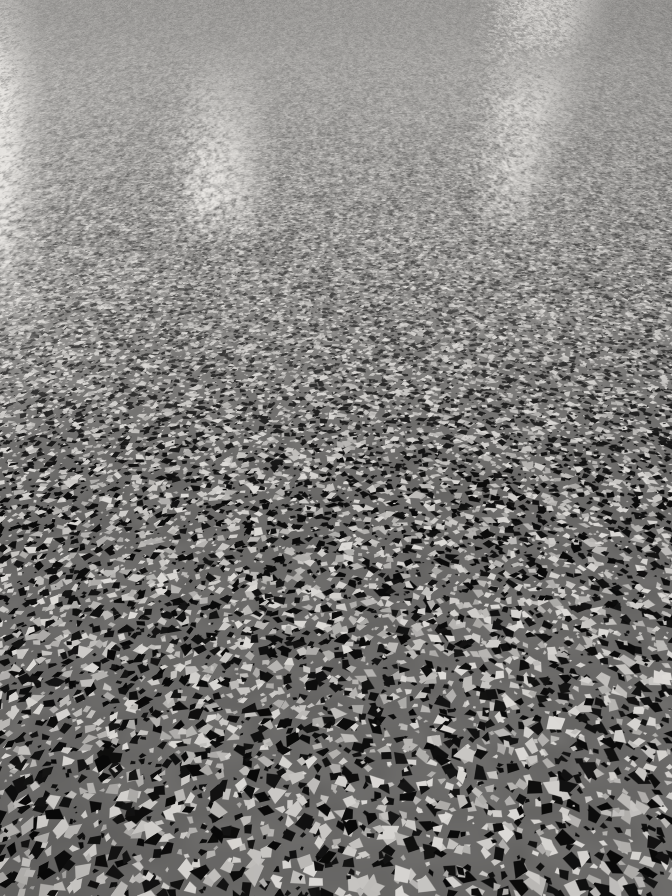
Reproduce this texture procedurally as a WebGL 2 fragment shader.

```glsl
#version 300 es
precision highp float;

uniform vec2 u_resolution;
out vec4 fragColor;

const float HORIZON = 1.12;
const float CELLS = 60.0;

vec4 hash4(vec2 p) {
  vec4 q = fract(p.xyxy * vec4(0.1031, 0.1030, 0.0973, 0.1099));
  q += dot(q, q.wzxy + 33.33);
  return fract((q.xxyz + q.yzzw) * q.zywx);
}

float noise(vec2 p) {
  vec2 i = floor(p), f = fract(p);
  f = f * f * (3.0 - 2.0 * f);
  float low = mix(hash4(i).x, hash4(i + vec2(1, 0)).x, f.x);
  float high = mix(hash4(i + vec2(0, 1)).x, hash4(i + vec2(1, 1)).x, f.x);
  return mix(low, high, f.y);
}

// Irregular shard: four half planes with uneven angles and offsets
float flakeDistance(vec2 q, float radius, vec4 seed) {
  float dist = -1.0;
  for (int i = 0; i < 4; i++) {
    float k = float(i);
    float jitter = fract(seed.x * 17.3 + k * (0.37 + seed.y));
    float angle = 6.2832 * ((k + 0.5 * jitter) / 4.0 + seed.z);
    float reach = radius * (0.4 + 0.8 * fract(seed.w * 23.7 + k * (0.61 + seed.x)));
    dist = max(dist, dot(q, vec2(cos(angle), sin(angle))) - reach);
  }
  return dist;
}

// Grey coat with black and off-white flakes, two per cell
float flooring(vec2 p, float soften) {
  vec2 cell = floor(p);
  float tone = 0.41 + 0.04 * (noise(p * 0.7) - 0.5);
  for (int y = -1; y <= 1; y++)
  for (int x = -1; x <= 1; x++)
  for (int layer = 0; layer < 2; layer++) {
    vec2 id = cell + vec2(x, y);
    vec4 place = hash4(id + float(layer) * 71.7 + 300.0);
    vec2 q = p - id - place.xy;
    if (dot(q, q) > 0.9) continue;
    vec4 seed = hash4(id * 1.37 + float(layer) * 37.1 + 511.0);
    float radius = mix(0.1, 0.5, place.z);
    float cover = smoothstep(soften, -soften, flakeDistance(q, radius, seed));
    float flake = place.w < 0.44 ? 0.03 + 0.05 * seed.y : 0.66 + 0.2 * seed.w;
    tone = mix(tone, flake, cover);
  }
  return tone;
}

// Soft-edged vertical band of reflected light
float band(float x, float center, float halfWidth, float blur) {
  return smoothstep(halfWidth + blur, halfWidth - blur, abs(x - center));
}

void main() {
  vec2 p = gl_FragCoord.xy / u_resolution.y;
  float pixel = 1.0 / u_resolution.y;

  // Perspective floor, averaged over four staggered samples
  float tone = 0.0;
  for (int i = 0; i < 4; i++) {
    float k = float(i);
    vec2 s = p + pixel * (vec2(mod(k * 2.0 + 0.5, 3.7) / 3.7, (k + 0.5) / 4.0) - 0.5);
    float depth = HORIZON - s.y;
    vec2 ground = vec2(s.x - 0.375, 1.1) / depth * CELLS;
    tone += 0.25 * flooring(ground, 0.45 * pixel * CELLS / depth);
  }

  // Distant haze and the rough grain of the gloss
  float d = HORIZON - p.y;
  vec2 gloss = vec2((p.x - 0.375) / (d + 0.2) * 120.0, log(d + 0.1) * 130.0) + 900.0;
  float grain = 0.6 * noise(gloss) + 0.4 * noise(gloss * 2.1 + 40.0) - 0.5;
  float far = smoothstep(0.42, 0.95, p.y);
  float haze = 0.675 - 0.045 * smoothstep(0.9, 1.0, p.y) - 0.04 * smoothstep(0.5, 0.75, p.x);
  tone = mix(tone, haze, 0.85 * far);
  tone += 0.03 * band(p.y, 0.66, 0.1, 0.12);
  tone += grain * 0.28 * smoothstep(0.5, 0.75, p.y) * (1.0 - 0.65 * smoothstep(0.75, 1.0, p.y));
  tone *= 1.0 - 0.10 * smoothstep(0.2, 0.0, p.y) * smoothstep(0.3, 0.0, p.x);

  // Window reflections, broken up by the grain
  float wobble = p.x + grain * 0.03;
  float fall = p.y + grain * 0.04;
  float middle = band(wobble, 0.247, 0.036, 0.03)
               * smoothstep(0.72, 0.79, fall) * smoothstep(0.97, 0.8, fall);
  float slant = 0.612 - 0.18 * (1.0 - p.y);
  float right = band(wobble, slant, 0.02 + 0.1 * (p.y - 0.7), 0.03)
              * smoothstep(0.72, 0.8, fall)
              * (1.0 - 0.6 * band(fall, 0.935, 0.02, 0.03));
  float left = smoothstep(0.055, 0.0, wobble) * smoothstep(0.62, 0.82, fall)
             * (1.0 - 0.6 * smoothstep(0.88, 1.0, p.y));
  float glow = exp(-p.x * 14.0) * smoothstep(0.45, 0.72, p.y) * smoothstep(1.05, 0.8, p.y);
  float shine = 0.62 * middle + 0.48 * right + 0.6 * left + 0.28 * glow;
  tone = mix(tone, 0.91, clamp(shine * (1.0 + 1.6 * grain), 0.0, 0.92));

  vec3 color = tone * vec3(1.01, 1.0, 0.985);
  fragColor = vec4(clamp(color, 0.0, 1.0), 1.0);
}
```
